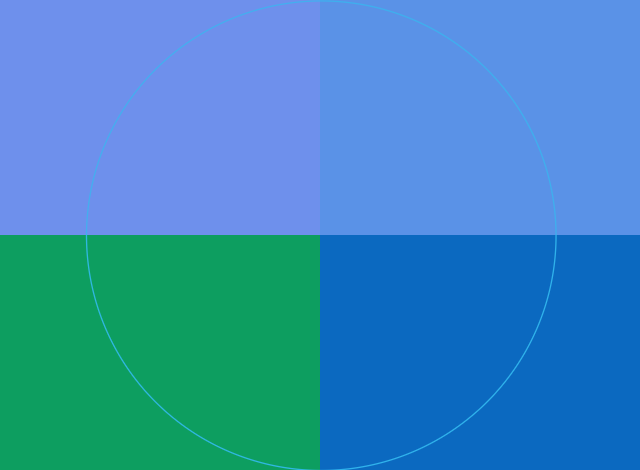
Reproduce this background procedurally as a Shadertoy shader.

```glsl
#define UPPER_LEFT vec3(0.431, 0.563, 0.925)
#define UPPER_RIGHT vec3(0.353, 0.573, 0.906)
#define LOWER_LEFT vec3(0.051, 0.620, 0.376)
#define LOWER_RIGHT vec3(0.043, 0.410, 0.753)
#define RING_COLOR vec3(0.200, 0.730, 0.940)
#define RING_CENTER vec2(0.0027, -0.0015)
#define RING_RADIUS 0.4995
#define RING_WIDTH 0.0028
#define RING_OPACITY_UPPER 0.72
#define RING_OPACITY_LOWER 0.90

// Antialiased step across zero, one pixel wide
float softStep(float distanceToEdge, float pixel) {
    return clamp(distanceToEdge / pixel + 0.5, 0.0, 1.0);
}

// Coverage of a thin circular outline
float ringMask(vec2 p, float pixel) {
    float d = abs(length(p - RING_CENTER) - RING_RADIUS);
    return softStep(0.5 * RING_WIDTH - d, pixel);
}

void mainImage(out vec4 fragColor, in vec2 fragCoord) {
    // Centered coordinates in units of canvas height
    float pixel = 1.0 / iResolution.y;
    vec2 p = (fragCoord - 0.5 * iResolution.xy) * pixel;

    // Four flat quadrants
    float right = softStep(p.x, pixel);
    float upper = softStep(p.y, pixel);
    vec3 lowerHalf = mix(LOWER_LEFT, LOWER_RIGHT, right);
    vec3 upperHalf = mix(UPPER_LEFT, UPPER_RIGHT, right);
    vec3 color = mix(lowerHalf, upperHalf, upper);

    // Thin ring, fainter over the pale half
    float opacity = mix(RING_OPACITY_LOWER, RING_OPACITY_UPPER, upper);
    color = mix(color, RING_COLOR, ringMask(p, pixel) * opacity);

    fragColor = vec4(color, 1.0);
}
```
